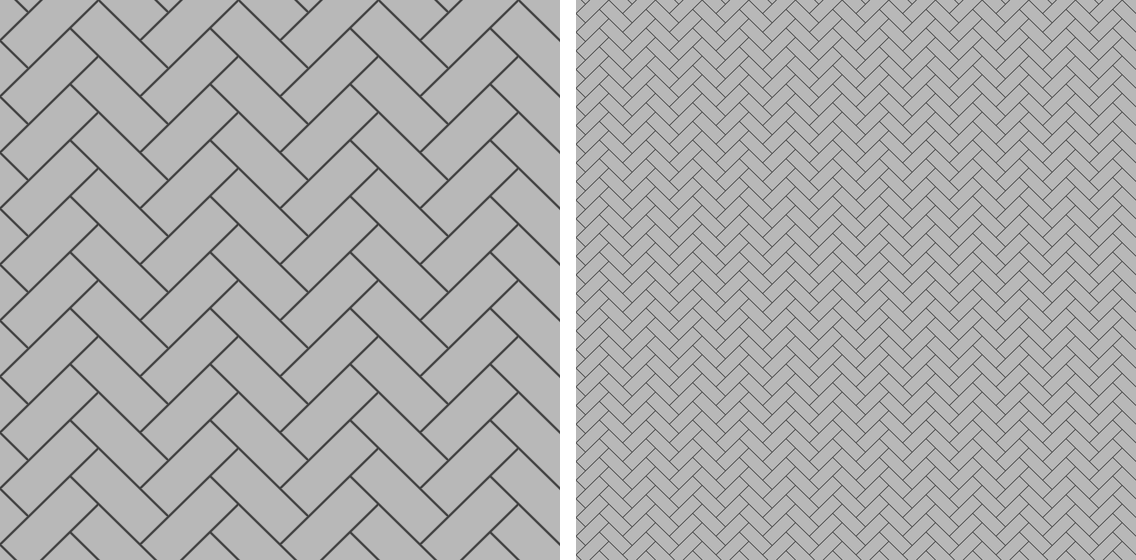
Left, the tile; right, the same tile 3 across and 3 down.
Write a WebGL 1 fragment shader that draws this pattern.

```glsl
precision highp float;
// Herringbone paving: plain grey bricks in vertical zigzag columns with thin dark joints.
// The canvas folds into one cell holding a falling and a rising brick; the
// depth inside the nearest brick gives the distance to its joint.

#define COLUMNS 4.0            // zigzag repeats across
#define ROWS 10.0              // brick repeats down
#define BRICK_RATIO 2.45       // brick length / brick width
#define JOINT_WIDTH 0.0039     // in canvas heights
#define BRICK_COLOR vec3(0.72)
#define JOINT_COLOR vec3(0.24)

uniform vec2 u_resolution;

// Distance inward from the border of a box with one corner at the origin.
float boxDepth(vec2 p, vec2 size) {
  vec2 inset = min(p, size - p);
  return min(inset.x, inset.y);
}

// Depth inside the brick that covers the point, in brick widths.
float herringboneDepth(vec2 cell) {
  float depth = -1.0;
  for (int column = 0; column < 2; column++) {
    for (int row = -1; row < 2; row++) {
      vec2 p = cell + vec2(2.0 * BRICK_RATIO * float(column), 2.0 * float(row));
      vec2 diagonal = 0.5 * vec2(p.y + p.x, p.y - p.x);
      float falling = boxDepth(diagonal, vec2(BRICK_RATIO, 1.0));
      float rising = boxDepth(diagonal + vec2(1.0, 0.0), vec2(1.0, BRICK_RATIO));
      depth = max(depth, max(falling, rising));
    }
  }
  return depth;
}

void main() {
  vec2 uv = gl_FragCoord.xy / u_resolution;

  // Fold into one repeat, y pointing down, unit = half a repeat's height.
  vec2 cell = fract(vec2(uv.x, 1.0 - uv.y) * vec2(COLUMNS, ROWS));
  cell *= vec2(2.0 * BRICK_RATIO, 2.0);
  cell.x -= 1.0 + BRICK_RATIO;

  // Convert brick widths to canvas heights, then smooth over about a pixel.
  float jointDistance = herringboneDepth(cell) * sqrt(2.0) / (2.0 * ROWS);
  float pixel = 1.0 / u_resolution.y;
  float halfJoint = 0.5 * JOINT_WIDTH;
  float brick = smoothstep(halfJoint - 0.75 * pixel, halfJoint + 0.75 * pixel, jointDistance);

  gl_FragColor = vec4(mix(JOINT_COLOR, BRICK_COLOR, brick), 1.0);
}
```
